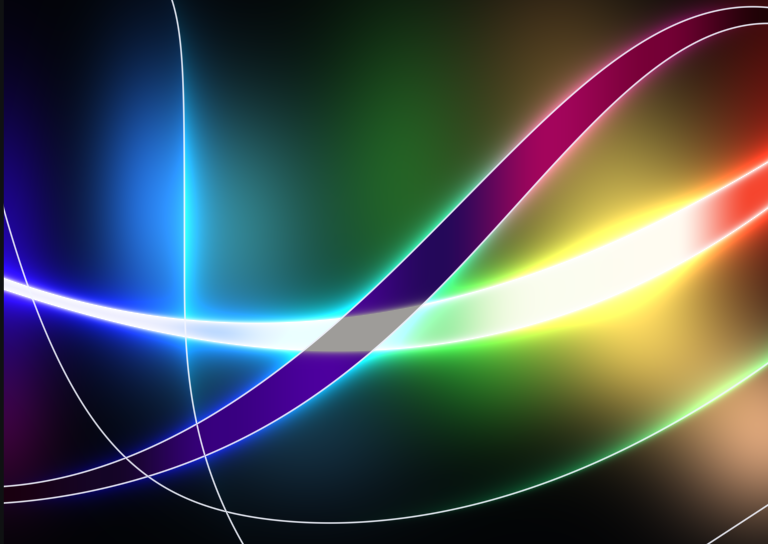
A Shadertoy shader for this background:

```glsl
// Glowing light beam crossed by a dark ribbon and fine curves over a soft spectrum.
const float LINE_WIDTH = 0.0012;
const float BEAM_HALO = 0.022;
const float BEAM_HAZE = 0.075;
const float RIBBON_HALO = 0.017;
const vec3 BASE = vec3(0.008, 0.012, 0.02);
const vec3 CROSSING = vec3(0.62, 0.61, 0.60);
const vec3 BEAM_END = vec3(0.96, 0.27, 0.18);
const vec3 MARGIN = vec3(0.06, 0.065, 0.07);

// Soft lights: centre xy, radius zw
const int LIGHTS = 12;
const vec4 LIGHT_SHAPE[LIGHTS] = vec4[](
    vec4(0.19, 0.64, 0.075, 0.25), vec4(0.30, 0.58, 0.12, 0.24),
    vec4(0.52, 0.68, 0.11, 0.30), vec4(0.80, 0.60, 0.15, 0.23),
    vec4(0.84, 0.36, 0.13, 0.15), vec4(0.64, 0.34, 0.10, 0.14),
    vec4(1.00, 0.20, 0.12, 0.16), vec4(1.02, 0.78, 0.10, 0.30),
    vec4(0.72, 0.90, 0.13, 0.20), vec4(0.00, 0.56, 0.07, 0.26),
    vec4(0.00, 0.22, 0.07, 0.15), vec4(0.40, 0.20, 0.14, 0.15));
const vec3 LIGHT_COLOR[LIGHTS] = vec3[](
    vec3(0.07, 0.25, 0.62), vec3(0.18, 0.46, 0.48),
    vec3(0.10, 0.33, 0.10), vec3(0.62, 0.55, 0.24),
    vec3(0.57, 0.48, 0.20), vec3(0.05, 0.30, 0.06),
    vec3(0.78, 0.58, 0.43), vec3(0.30, 0.03, 0.02),
    vec3(0.22, 0.15, 0.07), vec3(0.10, 0.00, 0.50),
    vec3(0.20, 0.00, 0.13), vec3(0.06, 0.13, 0.19));

// Colour ramps from left to right
const vec3 BEAM_RAMP[8] = vec3[](
    vec3(0.12, 0.05, 0.90), vec3(0.03, 0.03, 0.95), vec3(0.03, 0.45, 1.00), vec3(0.00, 0.80, 0.90),
    vec3(0.25, 0.85, 0.30), vec3(0.80, 0.90, 0.25), vec3(1.00, 0.85, 0.30), vec3(1.00, 0.20, 0.10));
const vec3 RIBBON_RAMP[8] = vec3[](
    vec3(0.10, 0.00, 0.06), vec3(0.08, 0.02, 0.15), vec3(0.22, 0.00, 0.50), vec3(0.30, 0.00, 0.62),
    vec3(0.14, 0.03, 0.35), vec3(0.64, 0.02, 0.36), vec3(0.46, 0.00, 0.21), vec3(0.12, 0.01, 0.02));
const vec3 HALO_RAMP[8] = vec3[](
    vec3(0.00, 0.00, 0.05), vec3(0.02, 0.00, 0.50), vec3(0.05, 0.05, 0.95), vec3(0.00, 0.60, 0.90),
    vec3(0.10, 0.80, 0.75), vec3(0.70, 0.20, 0.60), vec3(0.50, 0.00, 0.40), vec3(0.05, 0.00, 0.02));

vec3 ramp(vec3 stops[8], float u) {
    float s = clamp(u, 0.0, 1.0) * 7.0;
    int i = min(int(s), 6);
    return mix(stops[i], stops[i + 1], smoothstep(0.0, 1.0, s - float(i)));
}

// Skewed half cosine, rising from left to right
float ribbonEdge(float u, float span, float middle, float skew) {
    float t = 3.14159 * u / span;
    return middle - 0.4407 * cos(t - skew * sin(t)) + 0.0147 * sin(2.0 * t) - 0.0046 * sin(t);
}

// Heights of ribbon top, ribbon bottom, beam top, beam bottom
vec4 bandEdges(float u) {
    return vec4(ribbonEdge(u, 0.9635, 0.546, 0.18),
                ribbonEdge(u, 0.987, 0.5156, 0.337),
                0.491 + u * (-0.5215 + u * (0.832 - 0.0991 * u)),
                0.4706 + u * (-0.478 + u * (0.3814 + 0.2438 * u)));
}

float sweepHeight(float u) {
    float l = max(0.4297 - u, 0.0) / 0.4245;
    float r = max(u - 0.4297, 0.0) / 0.5703;
    return 0.0386 + 0.184 * l * l + 0.3915 * pow(l, 4.5) + 0.294 * pow(r, 1.945);
}

float stemPosition(float y) {
    float v = 1.0 - y;
    return 0.2402 - 0.0163 * exp(-14.0 * v) + 0.0762 * pow(max(2.0 * v - 1.0, 0.0), 2.67);
}

float stroke(float d, float px) {
    return 1.0 - smoothstep(max(LINE_WIDTH - px, 0.0), LINE_WIDTH + px, abs(d));
}

void mainImage(out vec4 fragColor, in vec2 fragCoord) {
    vec2 p = fragCoord / iResolution.xy;
    float aspect = iResolution.x / iResolution.y, px = 1.0 / iResolution.y, e = 0.002;

    // Slope-corrected distances to the curves
    vec4 slope = (bandEdges(p.x + e) - bandEdges(p.x - e)) / (2.0 * e * aspect);
    vec4 edge = (p.y - bandEdges(p.x)) / sqrt(1.0 + slope * slope);
    float sweepSlope = (sweepHeight(p.x + e) - sweepHeight(p.x - e)) / (2.0 * e * aspect);
    float sweep = (p.y - sweepHeight(p.x)) / sqrt(1.0 + sweepSlope * sweepSlope);
    float stemSlope = (stemPosition(p.y + e) - stemPosition(p.y - e)) * aspect / (2.0 * e);
    float stem = (p.x - stemPosition(p.y)) * aspect / sqrt(1.0 + stemSlope * stemSlope);
    float ribbon = max(edge.x, -edge.y), beam = max(edge.z, -edge.w);
    float corner = (p.y - 0.92 * (p.x - 0.922)) * 0.84;

    // Background lights
    vec3 col = BASE;
    for (int i = 0; i < LIGHTS; i++) {
        vec2 q = (p - LIGHT_SHAPE[i].xy) / LIGHT_SHAPE[i].zw;
        col += LIGHT_COLOR[i] * exp(-dot(q, q));
    }

    // Glows beside the stem and above the sweep
    float stemFade = exp(-pow((p.y - 0.58) / 0.28, 2.0));
    vec3 stemColor = stem > 0.0 ? vec3(0.0, 0.55, 0.65) : vec3(0.02, 0.25, 0.5);
    col += stemColor * stemFade * exp(-abs(stem) / 0.026);
    col += vec3(0.08, 0.65, 0.35) * smoothstep(0.4, 1.0, p.x) * exp(-abs(sweep) / (sweep > 0.0 ? 0.022 : 0.005));

    // Beam with bright rims
    vec3 hue = ramp(BEAM_RAMP, p.x);
    float outside = max(beam, 0.0);
    col += hue * (0.85 * exp(-outside / BEAM_HALO) + 0.28 * exp(-outside / BEAM_HAZE));
    float tint = 0.45 * exp(-pow((p.x - 0.57) / 0.07, 2.0)) + 0.2 * exp(-pow((p.x - 0.28) / 0.05, 2.0)) + 0.08;
    vec3 core = mix(mix(vec3(1.0), hue, tint), BEAM_END, smoothstep(0.88, 0.98, p.x));
    core = mix(core, vec3(1.0), exp(min(beam, 0.0) / 0.006));
    col = mix(min(col, 1.0), core, exp(-outside / 0.004));

    // Ribbon, paler where it crosses the beam
    col += ramp(HALO_RAMP, p.x) * 0.75 * exp(-max(ribbon, 0.0) / RIBBON_HALO);
    vec3 cloth = mix(ramp(RIBBON_RAMP, p.x), CROSSING, exp(-outside / 0.006));
    col = mix(min(col, 1.0), cloth, 1.0 - smoothstep(-px, px, ribbon));

    // Fine lines and dark left margin
    float lines = max(max(stroke(edge.x, px), stroke(edge.y, px)), max(stroke(sweep, px), stroke(stem, px)));
    col = mix(col, vec3(0.95, 0.96, 1.0), 0.9 * max(lines, stroke(corner, px)));
    col = mix(MARGIN, col, smoothstep(0.004, 0.004 + px, p.x));
    fragColor = vec4(clamp(col, 0.0, 1.0), 1.0);
}
```
